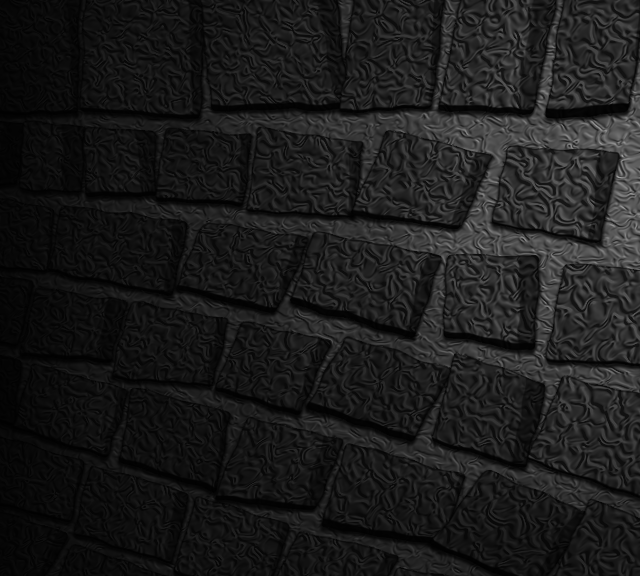
Reproduce this texture procedurally as a WebGL 2 fragment shader.

```glsl
#version 300 es
precision highp float;
// Dim, side-lit wall of crooked wrinkled bricks in courses that fan out to the right.
uniform vec2 u_resolution;
out vec4 outColor;

// Lengths are in canvas heights.
const int COURSES = 7;
const int BRICKS = 7;
// Joint positions per course: start, step, growth of the step.
const vec3 JOINTS[COURSES] = vec3[](
  vec3(-0.116, 0.260, -0.0094), vec3(-0.043, 0.065, 0.0137), vec3(-0.116, 0.214, 0.0),
  vec3(-0.116, 0.152, 0.0042), vec3(-0.145, 0.168, 0.0036),
  vec3(-0.043, 0.176, 0.0), vec3(-0.100, 0.200, 0.0));
const float COURSE_STEP = 0.137;
const float FAN = 0.068;
const float JOINT_JITTER = 0.05;
const vec2 GAP_RANGE = vec2(-0.015, 0.060);
const float CORNER = 0.007;
const float TILT = 0.32;
const float RAGGED = 0.006;
const float WRINKLE_DEPTH = 0.72;
const float WRINKLE_BANDS = 6.5;
const vec2 LAMP = vec2(1.09, 0.70);
const float LAMP_POWER = 0.34;
const float FALLOFF = 3.0;
const float BRICK_ALBEDO = 0.62;
const float UNDERSIDE = 0.08;
const float FLANK = 0.55;

float hash(vec2 c, uint salt) {
  uvec2 v = uvec2(ivec2(floor(c)) + 4096);
  uint h = v.x * 1597334677u ^ v.y * 3812015801u ^ salt * 2798796415u;
  h = (h ^ (h >> 16)) * 2146121005u;
  h = (h ^ (h >> 15)) * 2221713035u;
  return float((h ^ (h >> 16)) >> 8) / 16777216.0;
}

float cornerSlope(vec2 cell, vec2 offset) {
  float a = 6.28319 * hash(cell, 1u);
  return dot(vec2(cos(a), sin(a)), offset);
}

float gradientNoise(vec2 p) {
  vec2 i = floor(p), f = p - i, k = vec2(1.0, 0.0);
  vec2 s = f * f * f * (f * (f * 6.0 - 15.0) + 10.0);
  return mix(mix(cornerSlope(i, f), cornerSlope(i + k, f - k), s.x),
             mix(cornerSlope(i + k.yx, f - k.yx), cornerSlope(i + 1.0, f - 1.0), s.x), s.y);
}

// Winding ridges: bands of a warped noise field.
float wrinkles(vec2 p) {
  vec2 warp = vec2(gradientNoise(p * 0.6 + 17.0), gradientNoise(p * 0.6 + 53.0));
  return sin(WRINKLE_BANDS * gradientNoise(p + 0.9 * warp));
}

float relief(vec2 p) {
  const float STEP = 0.12;
  float h = wrinkles(p);
  vec2 slope = vec2(wrinkles(p + vec2(STEP, 0.0)), wrinkles(p + vec2(0.0, STEP))) - h;
  return dot(slope / (5.0 * STEP), vec2(0.6, 0.8)) + 0.12 * h;
}

float roundedBox(vec2 p, vec2 halfSize, float radius) {
  vec2 d = abs(p) - halfSize + radius;
  return length(max(d, 0.0)) + min(max(d.x, d.y), 0.0) - radius;
}

float joint(int course, int k) {
  vec3 j = JOINTS[course];
  float n = float(k), shift = hash(vec2(course, k), 2u) - 0.5;
  return j.x + n * (j.y + n * j.z) + 2.0 * JOINT_JITTER * shift * j.y;
}

void main() {
  vec2 p = gl_FragCoord.xy / u_resolution.y;
  float edge = max(1.0 / u_resolution.y, 0.0015);
  vec2 ragged = RAGGED * vec2(gradientNoise(p * 24.0), gradientNoise(p * 24.0 + 31.0));

  // Mortar, until a brick covers it
  float tone = 1.0, depth = 0.5 * WRINKLE_DEPTH;
  vec2 grain = p * vec2(62.0, 80.0);

  for (int c = COURSES - 1; c >= 0; c--) {
    for (int k = 0; k < BRICKS; k++) {
      vec2 id = vec2(c, k);
      float left = joint(c, k), right = joint(c, k + 1);
      float row = float(c), x = 0.5 * (left + right), spread = clamp(x, 0.0, 1.1);
      bool top = c == 0;
      float y = top ? 0.91 : 0.87 - COURSE_STEP * row - FAN * row * x;
      float gap = spread * mix(GAP_RANGE.x, GAP_RANGE.y, hash(id, 10u));
      vec2 halfSize = vec2(0.5 * (right - left - gap), top ? 0.104 : 0.057 + 0.021 * x);
      halfSize.y *= 0.94 + 0.14 * hash(id, 3u);

      // Turn and taper each brick on its own
      float turn = -0.8 * FAN * row + TILT * (hash(id, 4u) - 0.6) * (top ? 0.3 : 0.3 + 0.8 * spread);
      vec2 q = p - vec2(x, y);
      q = mat2(cos(turn), -sin(turn), sin(turn), cos(turn)) * q + ragged;
      q.x += q.y * 0.34 * (hash(id, 5u) - 0.7);
      q.y *= 1.0 + 1.6 * q.x * (hash(id, 6u) - 0.5);

      float d = roundedBox(q, halfSize, CORNER);
      float shadow = roundedBox(q + vec2(-0.001, 0.004), halfSize, CORNER);
      tone *= mix(0.25, 1.0, smoothstep(-0.002, 0.006, shadow));

      // Front, darker right flank, black underside, thin rim
      float flankWidth = 0.004 + 0.034 * hash(id, 7u);
      float under = 0.003 + (0.004 + 0.009 * spread) * hash(id, 8u);
      float slant = flankWidth + 0.08 * q.y;
      float front = 1.0 - smoothstep(-0.002, 0.002, q.x - halfSize.x + slant);
      float lit = smoothstep(-0.002, 0.002, q.y + halfSize.y - under);
      float face = mix(FLANK, 1.0, front) * mix(UNDERSIDE, 1.0, lit);
      face *= mix(0.35, 1.0, smoothstep(0.0, 0.004, -d));
      face *= BRICK_ALBEDO * (0.86 + 0.28 * hash(id, 9u));

      float cover = 1.0 - smoothstep(-edge, edge, d);
      tone = mix(tone, face, cover);
      if (cover > 0.5) {
        grain = q * mix(76.0, 58.0, spread) + 40.0 * id + 20.0;
        depth = WRINKLE_DEPTH;
      }
    }
  }

  // Lamp at the right, surface relief and broad stains
  vec2 toLamp = LAMP - p;
  float light = LAMP_POWER / (1.0 + FALLOFF * dot(toLamp, toLamp));
  light *= smoothstep(-0.2, 0.25, p.x);
  float surface = clamp(1.0 + depth * relief(grain), 0.4, 1.7);
  float stain = 1.0 + 0.22 * gradientNoise(p * 8.0 + 7.0);
  outColor = vec4(vec3(0.004 + light * tone * surface * stain), 1.0);
}
```
